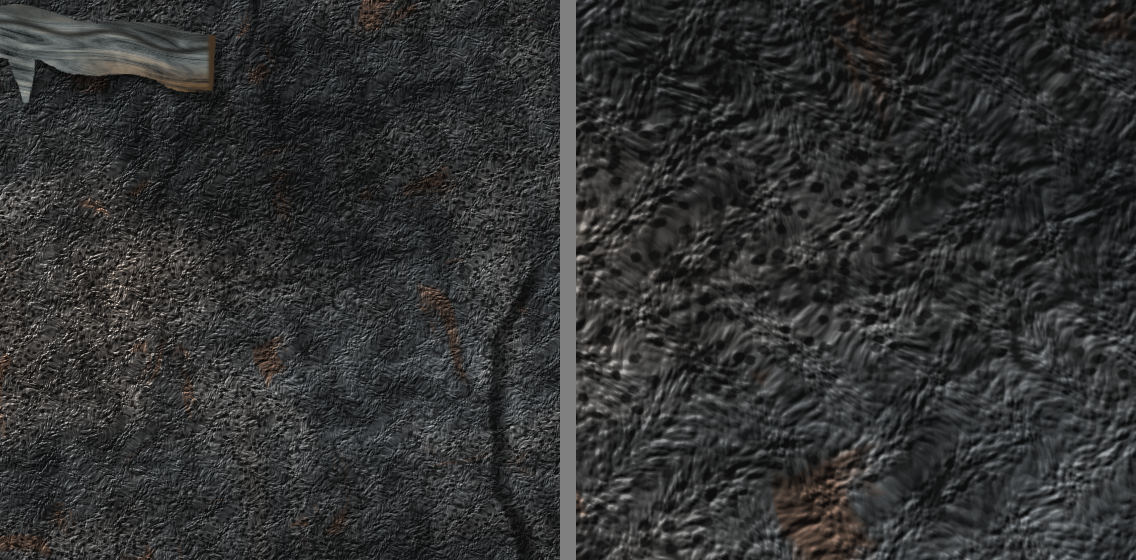
Left: the whole. Right: its middle third, enlarged.
Give the GLSL for this texture, as a WebGL 1 fragment shader.

```glsl
precision highp float;
// Dark weathered rock with ring lichens, cracks and a piece of driftwood.
uniform vec2 u_resolution;

const vec3 ROCK_COOL = vec3(0.97, 1.02, 1.05);
const vec3 ROCK_WARM = vec3(1.10, 1.00, 0.92);
const vec3 RUST = vec3(1.35, 0.95, 0.72);
const vec3 WOOD_GREY = vec3(0.43, 0.46, 0.46);
const vec3 WOOD_BROWN = vec3(0.40, 0.31, 0.22);
const vec3 WOOD_DARK = vec3(0.10, 0.10, 0.09);
const float ROCK_LEVEL = 0.18;
const float MOTTLE = 0.65;
const float RELIEF = 0.72;
const float RING_WIDTH = 0.0032;
const float WOOD_END = 0.385;

vec2 hash2(vec2 p) {
  vec3 q = fract(p.xyx * vec3(0.1031, 0.1030, 0.0973));
  q += dot(q, q.yzx + 33.33);
  return fract((q.xx + q.yz) * q.zy);
}

// Layered, rotated and bent sines, roughly -0.8 to 0.8
float waves(vec2 p) {
  float sum = 0.0, amp = 0.5;
  for (int i = 0; i < 6; i++) {
    p = mat2(0.8, 0.6, -0.6, 0.8) * p + 1.7;
    p += 0.7 * sin(p.yx * 1.3 + float(i));
    sum += amp * sin(p.x) * sin(p.y);
    p *= 1.85;
    amp *= 0.62;
  }
  return sum;
}

// Cellular noise: distance to the nearest scattered point
float cellular(vec2 p) {
  vec2 id = floor(p);
  float nearest = 2.0;
  for (int y = -1; y <= 1; y++)
    for (int x = -1; x <= 1; x++) {
      vec2 c = id + vec2(x, y);
      nearest = min(nearest, length(c + hash2(c) - p));
    }
  return nearest;
}

float grainHeight(vec2 p) {
  p += 0.004 * sin(p.yx * 95.0 + 3.0 * sin(p * 41.0));
  return 0.45 * cellular(p * vec2(65.0, 80.0)) + 0.38 * cellular(p * 135.0 + 7.0)
       + 0.24 * cellular(p * 230.0 + 19.0);
}

// Soft elliptical patch
float patchAt(vec2 p, vec2 centre, vec2 size) {
  vec2 d = (p - centre) / size;
  return exp(-dot(d, d));
}

float ringDensity(vec2 p) {
  return 0.03 + 0.24 * patchAt(p, vec2(0.62, 0.52), vec2(0.26, 0.32))
       + 0.25 * patchAt(p, vec2(0.70, 0.12), vec2(0.22, 0.13));
}

// Wobbly rings: x = dark outline, y = interior
vec2 lichen(vec2 p, float cells) {
  vec2 q = p * cells, id = floor(q), found = vec2(0.0);
  for (int y = -1; y <= 1; y++)
    for (int x = -1; x <= 1; x++) {
      vec2 c = id + vec2(x, y);
      vec2 place = hash2(c + cells), kind = hash2(c + cells + 51.0);
      vec2 d = q - c - 0.2 - 0.6 * place;
      float turn = atan(d.y, d.x + 0.0001), phase = 6.28 * place.x;
      float radius = mix(0.17, 0.36, kind.y);
      radius *= 1.0 + 0.09 * sin(3.0 * turn + phase) + 0.07 * sin(5.0 * turn - phase);
      float edge = (length(d) - radius) / cells;
      float present = step(kind.x, ringDensity(c / cells));
      float line = exp(-pow(edge / RING_WIDTH, 2.0)) * (0.75 + 0.25 * sin(turn + phase));
      found = max(found, present * vec2(line, 1.0 - smoothstep(-0.004, 0.0, edge)));
    }
  return found;
}

// Signed distance to the log and its stub
float woodDistance(vec2 p) {
  p += 0.006 * vec2(waves(p * 25.0), waves(p * 28.0 + 5.0));
  float top = p.y - 0.99 + 0.13 * p.x - 0.006 * sin(p.x * 30.0);
  float bottom = 0.895 - 0.15 * p.x + 0.007 * sin(p.x * 33.0) - p.y;
  float body = max(max(top, bottom), p.x - WOOD_END - 0.1 * (p.y - 0.89));
  float along = clamp((0.90 - p.y) / 0.075, 0.0, 1.0);
  float stub = length(p - vec2(0.038 + 0.008 * along, 0.90 - 0.075 * along)) - mix(0.026, 0.007, along);
  return min(body, stub);
}

vec3 woodColour(vec2 p) {
  float across = p.y + 0.14 * p.x + 0.005 * sin(p.x * 24.0);
  float fibres = waves(vec2(p.x * 14.0, across * 150.0));
  float brown = smoothstep(0.08, 0.36, p.x) * (1.0 - smoothstep(0.89, 0.95, across));
  vec3 col = mix(WOOD_GREY, WOOD_BROWN, clamp(brown + 0.4 * fibres, 0.0, 1.0));
  col *= 0.9 + 0.65 * fibres + 0.25 * waves(p * 38.0);
  float crevice = exp(-pow((across - 0.962 - 0.006 * sin(p.x * 37.0)) / 0.006, 2.0));
  col = mix(col, WOOD_DARK, 0.75 * crevice + 0.45 * smoothstep(0.968, 0.985, across));
  return mix(col, WOOD_BROWN * 0.65, smoothstep(WOOD_END - 0.018, WOOD_END - 0.008, p.x));
}

void main() {
  vec2 p = gl_FragCoord.xy / min(u_resolution.x, u_resolution.y);
  float pixel = 1.0 / min(u_resolution.x, u_resolution.y);
  float broad = waves(p * 9.0), medium = waves(p * 34.0 + 11.0);

  // Large light and dark areas
  float warmth = patchAt(p, vec2(0.16, 0.42), vec2(0.20, 0.30));
  float tone = ROCK_LEVEL + 0.07 * warmth
    + 0.10 * patchAt(p, vec2(0.86, 0.32), vec2(0.13, 0.26))
    + 0.06 * patchAt(p, vec2(0.52, 0.30), vec2(0.25, 0.20))
    + 0.05 * patchAt(p, vec2(0.0, 0.63), vec2(0.10, 0.10))
    - 0.06 * patchAt(p, vec2(0.50, 0.66), vec2(0.28, 0.16))
    - 0.05 * patchAt(p, vec2(0.72, 0.02), vec2(0.25, 0.08));
  tone *= 1.0 + MOTTLE * (0.6 * broad + 0.7 * medium);

  // Gritty relief lit from the upper left, with wet glints
  float slope = grainHeight(p + vec2(-0.0012, 0.0018)) - grainHeight(p);
  float light = RELIEF * slope * (0.35 + 3.0 * tone);
  float glints = smoothstep(0.10, 0.24, slope) * (0.05 + 0.22 * warmth);
  float lum = tone + light + glints;

  // Small pits and ring lichens
  float pits = 1.0 - smoothstep(0.14, 0.30, cellular(p * vec2(62.0, 75.0) + 0.3 * medium));
  lum *= 1.0 - 0.65 * pits * smoothstep(-0.2, 0.3, broad + 0.4 * warmth);
  for (int i = 0; i < 3; i++) {
    vec2 ring = lichen(p, 14.0 * pow(1.6, float(i)));
    lum = mix(lum, 0.055 + 0.15 * lum, 0.85 * ring.x) + 0.018 * ring.y * (1.0 - ring.x);
  }

  // Ledge at the right and a faint crack at the upper left
  float ledge = p.x - 0.875 - 0.075 * smoothstep(0.38, 0.54, p.y)
    - 0.05 * (1.0 - smoothstep(0.0, 0.16, p.y)) - 0.012 * broad;
  float shade = smoothstep(-0.006, 0.004, ledge) * (1.0 - smoothstep(0.012, 0.045, ledge));
  lum *= 1.0 - 0.6 * shade * (1.0 - smoothstep(0.50, 0.56, p.y));
  float crack = p.x - 0.27 - 0.19 * smoothstep(0.58, 0.98, p.y) - 0.01 * broad;
  lum *= 1.0 - 0.45 * exp(-pow(crack / 0.008, 2.0)) * smoothstep(0.55, 0.68, p.y);

  vec3 tint = mix(ROCK_COOL, ROCK_WARM, clamp(0.6 * warmth + 0.4 * broad + 0.1, 0.0, 1.0));
  tint = mix(tint, RUST, 0.6 * smoothstep(0.45, 0.75, waves(p * 16.0 + 31.0)));
  vec3 col = max(lum, 0.05) * tint;

  // Driftwood and the shadow below it
  float shadow = 1.0 - smoothstep(-0.02, 0.025, woodDistance(p + vec2(-0.008, 0.014)));
  col *= 1.0 - 0.6 * shadow;
  float wood = 1.0 - smoothstep(-pixel, pixel, woodDistance(p));
  gl_FragColor = vec4(mix(col, woodColour(p), wood), 1.0);
}
```
